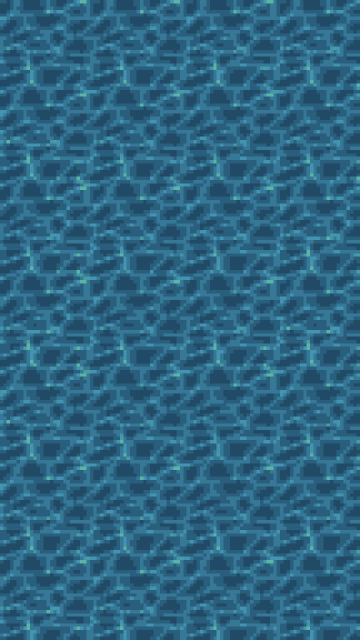
Give the GLSL for this texture, as a Shadertoy shader.

```glsl
// Pixel-art water: a tile of wide, slightly tilted dark patches parted by a
// bright web of ripples. The web is a repeating Voronoi border distance, bent
// by noise, sampled on coarse square pixels and cut into six flat colours.

const float PIXELS_ACROSS = 108.0;       // coarse pixels over the canvas width
const float TILE_PIXELS = 28.0;          // coarse pixels per repeating tile
const vec2 PATCHES = vec2(3.0, 6.0);     // dark patches per tile
const float TILT_ROWS = 1.0;             // rows climbed across one tile

const vec3 DEEP   = vec3(0.13, 0.29, 0.40);
const vec3 BODY   = vec3(0.16, 0.37, 0.49);
const vec3 RIPPLE = vec3(0.21, 0.47, 0.59);
const vec3 CREST  = vec3(0.26, 0.58, 0.69);
const vec3 TEAL   = vec3(0.29, 0.61, 0.64);
const vec3 GLINT  = vec3(0.36, 0.71, 0.63);

// Integer hash giving two values in 0..1
vec2 hash2(vec2 cell, float seed) {
    uvec2 k = uvec2(ivec2(cell) + 4096);
    uint h = k.x * 1597334677u ^ k.y * 3812015801u ^ uint(seed) * 2798796415u;
    h = (h ^ (h >> 15)) * 2246822519u;
    h = (h ^ (h >> 13)) * 3266489917u;
    h ^= h >> 16;
    return vec2(float(h & 65535u), float(h >> 16)) / 65535.0;
}

// Pair of smooth value noises repeating after the given period
vec2 tiledNoise(vec2 p, vec2 period, float seed) {
    vec2 i = floor(p);
    vec2 f = p - i;
    f = f * f * (3.0 - 2.0 * f);
    vec2 a = hash2(mod(i, period), seed);
    vec2 b = hash2(mod(i + vec2(1.0, 0.0), period), seed);
    vec2 c = hash2(mod(i + vec2(0.0, 1.0), period), seed);
    vec2 d = hash2(mod(i + vec2(1.0, 1.0), period), seed);
    return mix(mix(a, b, f.x), mix(c, d, f.x), f.y);
}

// Jittered centre of a patch; the wrap undoes the tilt so tiles line up
vec2 patchCentre(vec2 cell, vec2 period, float tilt) {
    float tile = floor(cell.x / period.x);
    vec2 wrapped = mod(cell + tile * vec2(-period.x, tilt), period);
    return cell + 0.1 + 0.8 * hash2(wrapped, 7.0);
}

// Distances to the nearest and the second nearest patch border
vec2 borderDistances(vec2 p, vec2 period, float tilt) {
    vec2 home = floor(p);
    vec2 nearestCell = home;
    vec2 toNearest = vec2(8.0);
    for (int y = -1; y <= 1; y++)
    for (int x = -1; x <= 1; x++) {
        vec2 cell = home + vec2(x, y);
        vec2 r = patchCentre(cell, period, tilt) - p;
        if (dot(r, r) < dot(toNearest, toNearest)) {
            toNearest = r;
            nearestCell = cell;
        }
    }
    vec2 best = vec2(8.0);
    for (int y = -2; y <= 2; y++)
    for (int x = -2; x <= 2; x++) {
        if (x == 0 && y == 0) continue;
        vec2 r = patchCentre(nearestCell + vec2(x, y), period, tilt) - p;
        float d = dot(0.5 * (toNearest + r), normalize(r - toNearest));
        best = d < best.x ? vec2(d, best.x) : vec2(best.x, min(best.y, d));
    }
    return best;
}

// Water depth: low on the web and its junctions, high inside patches
float waterDepth(vec2 pixel) {
    vec2 q = pixel / TILE_PIXELS;
    vec2 bend = tiledNoise(q * vec2(4.0, 6.0), vec2(4.0, 6.0), 3.0) - 0.5;
    vec2 p = q * PATCHES - vec2(0.0, TILT_ROWS * q.x) + 0.45 * bend;
    vec2 border = borderDistances(p, PATCHES, TILT_ROWS);
    float sparkle = tiledNoise(q * vec2(10.0, 12.0), vec2(10.0, 12.0), 5.0).x - 0.5;
    float drift = tiledNoise(q * 1.3, vec2(512.0), 9.0).x - 0.5;
    float junction = min(border.y, 0.4) - 0.18;
    return border.x + 0.13 * sparkle + 0.25 * junction + 0.03 * drift;
}

vec3 waterColor(float depth) {
    if (depth < -0.038) return GLINT;
    if (depth < -0.027) return TEAL;
    if (depth < 0.015) return CREST;
    if (depth < 0.12) return RIPPLE;
    if (depth < 0.32) return BODY;
    return DEEP;
}

void mainImage(out vec4 fragColor, in vec2 fragCoord) {
    // Four samples smooth the borders of the coarse pixels
    vec3 color = vec3(0.0);
    for (int i = 0; i < 4; i++) {
        vec2 offset = 0.5 * vec2(i & 1, i >> 1) - 0.25;
        vec2 uv = (fragCoord + offset) / iResolution.x;
        vec2 pixel = floor(uv * PIXELS_ACROSS) + 0.5;
        color += 0.25 * waterColor(waterDepth(pixel));
    }
    fragColor = vec4(color, 1.0);
}
```
